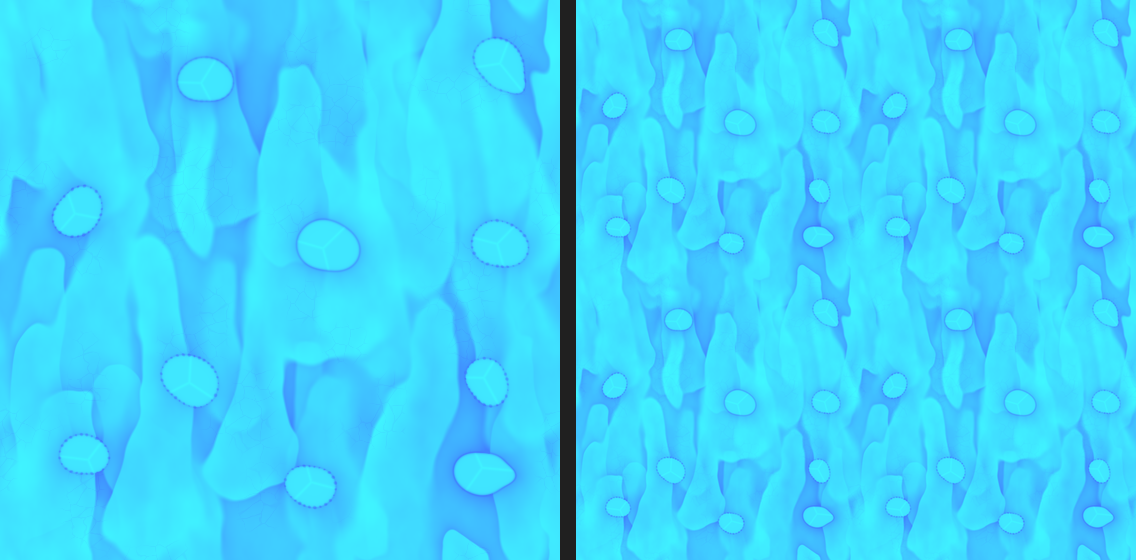
Left: one tile. Right: repeated 2 by 2.
Give the GLSL for this texture map, as a Shadertoy shader.

```glsl
// Tiling cyan membrane: overlapping upright sheets with soft shadows and faceted, bead-rimmed grains.

const float TAU = 6.2831853;

float hash(vec2 p, float seed) {
    vec3 q = fract(p.xyx * vec3(0.1031, 0.1030, 0.0973) + seed * 0.1373);
    q += dot(q, q.yzx + 33.33);
    return fract((q.x + q.y) * q.z);
}

vec2 hash2(vec2 p, float seed) {
    return vec2(hash(p, seed), hash(p, seed + 5.7));
}

// Value noise that wraps after a whole number of cells
float noise(vec2 uv, vec2 cells, float seed) {
    vec2 p = uv * cells, i = floor(p), f = p - i;
    f = f * f * f * (f * (f * 6.0 - 15.0) + 10.0);
    vec2 a = mod(i, cells), b = mod(i + 1.0, cells);
    return mix(mix(hash(a, seed), hash(vec2(b.x, a.y), seed), f.x),
               mix(hash(vec2(a.x, b.y), seed), hash(b, seed), f.x), f.y);
}

float layeredNoise(vec2 uv, vec2 cells, float seed) {
    float sum = 0.0, weight = 0.5;
    for (int i = 0; i < 4; i++) {
        sum += weight * noise(uv, cells, seed + float(i));
        cells *= 2.0;
        weight *= 0.5;
    }
    return sum / 0.9375;
}

float smoothMin(float a, float b, float k) {
    float h = max(k - abs(a - b), 0.0) / k;
    return min(a, b) - h * h * k * 0.25;
}

// Distance to scattered, leaning, tapered upright sheets
float sheetDistance(vec2 uv, vec2 cells, float seed) {
    vec2 home = floor(uv * cells);
    float d = 1.0;
    for (int k = 0; k < 9; k++) {
        vec2 cell = home + vec2(k % 3 - 1, k / 3 - 1);
        vec2 id = mod(cell, cells);
        vec2 q = uv - (cell + 0.2 + 0.6 * hash2(id, seed)) / cells;
        float halfLength = mix(0.11, 0.23, hash(id, seed + 1.3));
        float halfWidth = mix(0.03, 0.072, hash(id, seed + 2.1));
        q.x += q.y * mix(-0.2, 0.2, hash(id, seed + 3.4));
        float along = clamp(q.y, -halfLength, halfLength);
        halfWidth *= 1.0 - 0.35 * along / halfLength;
        d = smoothMin(d, length(vec2(q.x, q.y - along)) - halfWidth, 0.03);
    }
    return d;
}

// Lays one layer of sheets, with its shadow, over the tone below
float addSheets(float tone, vec2 uv, vec2 cells, float seed) {
    vec2 warp = vec2(layeredNoise(uv, vec2(4, 3), seed + 11.0),
                     layeredNoise(uv, vec2(5, 3), seed + 17.0)) - 0.5;
    float d = sheetDistance(uv + warp * vec2(0.15, 0.2), cells, seed);
    float strength = smoothstep(0.15, 0.85, noise(uv, vec2(6, 4), seed + 23.0));
    float outside = max(d, 0.0);
    float shadow = 0.7 * exp(-outside / 0.034) + 0.3 * exp(-outside / 0.008);
    tone -= mix(0.025, 0.165, strength) * shadow;
    float softness = mix(0.022, 0.0025, sqrt(strength));
    float opacity = mix(0.92, 0.68, smoothstep(0.0, 0.06, -d));
    float sheet = 0.918 + 0.2 * (layeredNoise(uv, vec2(9, 6), seed + 31.0) - 0.5);
    return mix(tone, sheet, opacity * (1.0 - smoothstep(-softness, softness, d)));
}

// Faint hairline cracks from cellular noise
float cracks(vec2 uv, float cells) {
    vec2 p = uv * cells, home = floor(p);
    vec2 nearest = vec2(9.0);
    for (int k = 0; k < 9; k++) {
        vec2 cell = home + vec2(k % 3 - 1, k / 3 - 1);
        float d = length(p - cell - hash2(mod(cell, cells), 51.0));
        nearest = d < nearest.x ? vec2(d, nearest.x) : vec2(nearest.x, min(nearest.y, d));
    }
    return 1.0 - smoothstep(0.02, 0.09, nearest.y - nearest.x);
}

// One rounded grain: halo, three facets with bright creases, beaded rim
float addGrain(float tone, vec2 q, vec2 id, float pixel) {
    float angle = atan(q.y, q.x), turn = TAU * hash(id, 61.0);
    float size = mix(0.036, 0.052, hash(id, 62.0));
    float toTip = mod(angle - turn + TAU * 0.5, TAU) - TAU * 0.5;
    float tip = 0.32 * smoothstep(0.5, 0.8, hash(id, 63.0)) * exp(-9.0 * toTip * toTip);
    float radius = size * (1.0 + 0.12 * cos(2.0 * toTip) + 0.03 * sin(3.0 * angle + turn) + tip);
    float d = length(q) - radius, edge = max(0.0015, pixel);
    tone -= mix(0.06, 0.17, hash(id, 64.0)) * exp(-max(d, 0.0) / 0.02);

    vec2 hub = q - (hash2(id, 65.0) - 0.5) * size * 0.5;
    float sector = fract((atan(hub.y, hub.x) - turn) / TAU) * 3.0;
    float fromCrease = length(hub) * sin(min(abs(fract(sector + 0.5) - 0.5) * TAU / 3.0, TAU / 4.0));
    float face = 0.895 + 0.02 * hash(id + floor(sector), 66.0);
    face += 0.045 * exp(-pow(fromCrease / 0.0026, 2.0)) - 0.06 * exp(min(d, 0.0) / 0.004);
    tone = mix(tone, face, 1.0 - smoothstep(-edge, edge, d));

    float count = floor(size * 620.0), place = fract(angle / TAU) * count;
    float across = (fract(place) - 0.5) * TAU * radius / count;
    float bead = length(vec2(across, d)) - mix(0.0008, 0.003, hash(id + floor(place), 67.0));
    float beaded = smoothstep(0.25, 0.5, hash(id, 68.0));
    tone -= mix(0.13, 0.06, beaded) * exp(-pow(d / 0.0024, 2.0));
    return tone - 0.17 * beaded * (1.0 - smoothstep(-edge, edge, bead));
}

void mainImage(out vec4 fragColor, in vec2 fragCoord) {
    vec2 uv = fragCoord / iResolution.xy;
    float tone = 0.835 + 0.12 * (layeredNoise(uv, vec2(7, 3), 3.0) - 0.5);
    tone = addSheets(tone, uv, vec2(5, 2), 101.0);
    tone = addSheets(tone, uv, vec2(4, 3), 202.0);
    tone = addSheets(tone, uv, vec2(5, 2), 303.0);

    // Fine mottling and patches of cracks
    tone += 0.05 * (layeredNoise(uv, vec2(24, 18), 41.0) - 0.5);
    float bend = 0.02 * layeredNoise(uv, vec2(30), 43.0);
    tone -= 0.03 * cracks(uv + bend, 38.0) * smoothstep(0.6, 0.8, noise(uv, vec2(13), 47.0));

    // Scattered grains on a jittered, partly filled grid
    vec2 grid = vec2(4), home = floor(uv * grid);
    for (int k = 0; k < 9; k++) {
        vec2 cell = home + vec2(k % 3 - 1, k / 3 - 1), id = mod(cell, grid);
        if (mod(id.x + id.y, 2.0) > 0.5 && hash(id, 71.0) > 0.25) continue;
        vec2 center = (cell + 0.2 + 0.6 * hash2(id, 72.0)) / grid;
        tone = addGrain(tone, uv - center, id, 1.0 / iResolution.y);
    }
    fragColor = vec4(0.25, clamp(tone, 0.5, 1.0), 1.0, 1.0);
}
```
